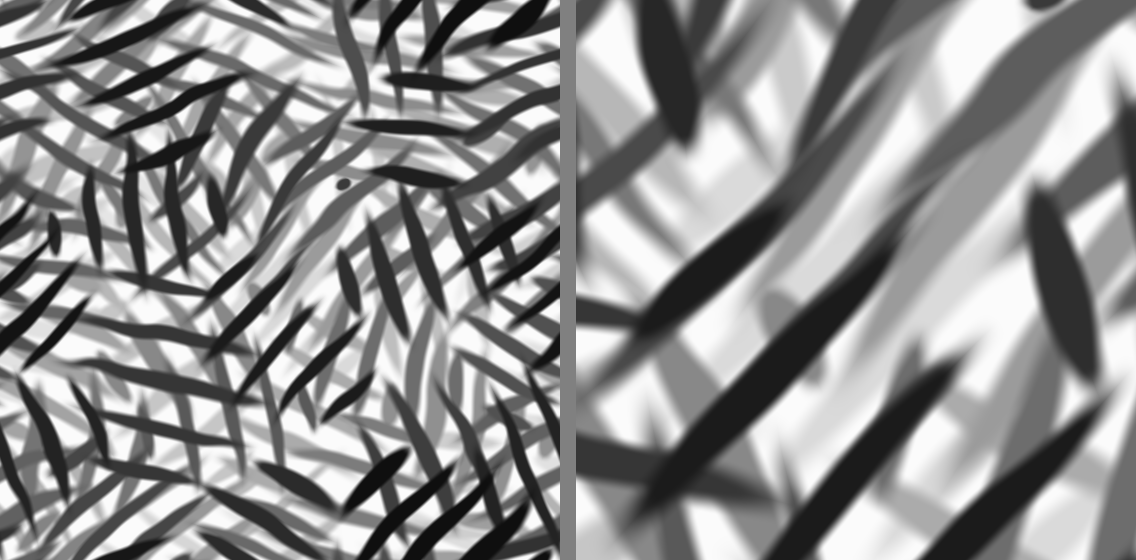
Left, the full canvas; right, a detail of the centre.
Write a three.js fragment shader that draws this pattern.

```glsl
// Seamless overlapping patches of tapered, brushed hatch strokes, pale below and near-black on top
varying vec2 vUv;

float hash(vec2 p) {
  vec3 q = fract(p.xyx * vec3(0.1031, 0.1030, 0.0973));
  q += dot(q, q.yzx + 33.33);
  return fract((q.x + q.y) * q.z);
}

// Value noise that wraps after a whole number of cells
float wrapNoise(vec2 uv, float cells, float seed) {
  vec2 p = uv * cells;
  vec2 i = floor(p);
  vec2 f = fract(p);
  f = f * f * f * (f * (f * 6.0 - 15.0) + 10.0);
  vec2 a = mod(i, cells) + seed;
  vec2 b = mod(i + 1.0, cells) + seed;
  return mix(mix(hash(a), hash(vec2(b.x, a.y)), f.x),
             mix(hash(vec2(a.x, b.y)), hash(b), f.x), f.y);
}

// Opacity of one round patch of parallel strokes; depth is 0 at the back, 1 in front
float hatchPatch(vec2 p, float id, float depth) {
  vec2 jitter = vec2(hash(vec2(id, 3.0)), hash(vec2(id, 7.0))) - 0.5;
  vec2 center = id * vec2(0.7549, 0.5698) + 0.1 * jitter;
  vec2 d = fract(p - center + 0.5) - 0.5;
  float angle = 3.14159 * hash(vec2(id, 11.0));
  float c = cos(angle);
  float s = sin(angle);
  d = vec2(c * d.x + s * d.y, c * d.y - s * d.x);

  // Nearest stroke of the patch
  float spacing = mix(0.068, 0.084, hash(vec2(id, 17.0)));
  float row = floor(d.y / spacing + 0.5);
  float radius = mix(0.15, 0.195, hash(vec2(id, 23.0)));
  float chord = radius * radius - row * row * spacing * spacing;
  if (chord <= 0.0) return 0.0;
  vec2 key = vec2(id, row + 40.0);
  float halfLength = sqrt(chord) * mix(0.8, 1.1, hash(key));
  float along = (d.x + 0.05 * (hash(key + 60.0) - 0.5)) / halfLength;
  float t = abs(along);
  float across = abs(d.y - row * spacing - 0.01 * (hash(key + 90.0) - 0.5));

  // Full belly, narrow ends that blur out
  float width = mix(0.011, 0.0165, hash(vec2(id, 29.0)));
  width *= (1.0 - 0.85 * t * t) * mix(0.85, 1.15, hash(key + 120.0));
  float soft = mix(0.0065, 0.0038, depth) + 0.007 * t * t * t;
  float body = smoothstep(-soft, soft, width - across);
  return body * (1.0 - smoothstep(0.7, 1.08, t));
}

void main() {
  // Slow bends plus a slight wobble of the stroke edges
  vec2 bend = vec2(wrapNoise(vUv, 5.0, 10.0), wrapNoise(vUv, 5.0, 50.0)) - 0.5;
  vec2 wobble = vec2(wrapNoise(vUv, 17.0, 90.0), wrapNoise(vUv, 17.0, 130.0)) - 0.5;
  vec2 p = vUv + 0.045 * bend + 0.007 * wobble;

  // Paint the patches from light to dark over white
  float shade = 0.985;
  for (int i = 0; i < 58; i++) {
    float depth = float(i) / 57.0;
    float ink = mix(0.93, 0.06, depth);
    shade = mix(shade, ink, hatchPatch(p, float(i) + 1.0, depth));
  }
  gl_FragColor = vec4(vec3(shade), 1.0);
}
```
